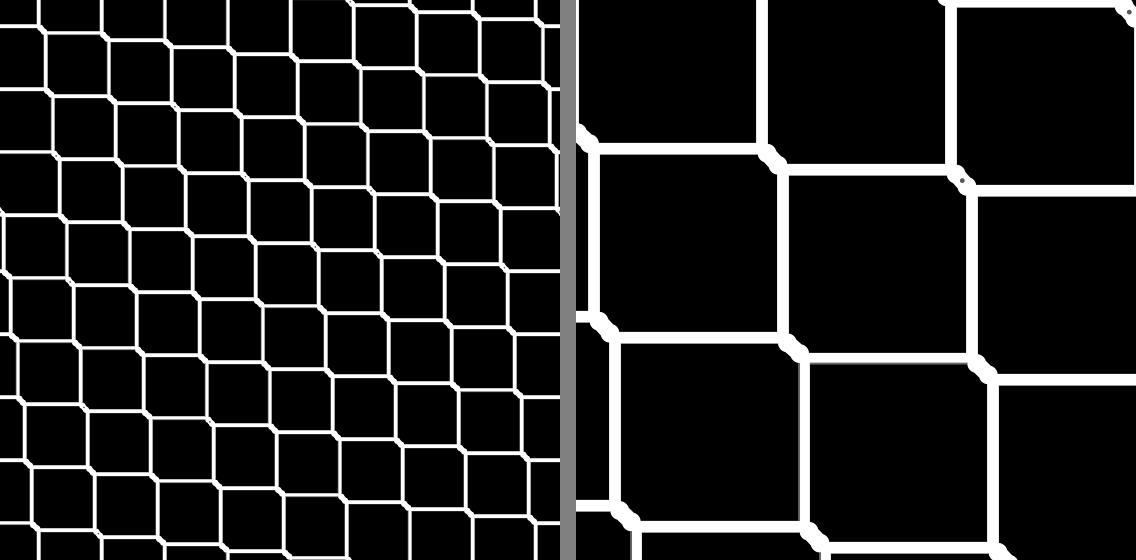
Left: the whole. Right: its middle third, enlarged.
Give the GLSL for this pattern, as a Shadertoy shader.

```glsl
// Knotted white net on black: a skewed lattice of square meshes.
// Each lattice node owns one diagonal knot, one strand to the right and one
// strand downward; a hash thins some strands and opens some knots.

#define REPEATS 9.0                  // meshes across and down
#define ORIGIN vec2(0.0753, 0.0531)  // first knot, measured from upper left
#define STRAND 0.0035                // half width of a strand
#define KNOT 0.0056                  // radius of a knot lobe
#define LOBE 0.0034                  // lobe offset along each axis
#define WORN 0.22                    // share of thinned strands
#define WEAR 0.0011                  // width lost by a thinned strand
#define OPEN 0.14                    // share of knots with a small eye
#define EYE 0.0014                   // radius of the eye

float hash(vec2 p) {
    vec3 q = fract(p.xyx * vec3(0.1031, 0.1030, 0.0973));
    q += dot(q, q.yzx + 33.33);
    return fract((q.x + q.y) * q.z);
}

// Soft coverage of a signed distance, about one pixel wide
float cover(float d) {
    float w = 0.6 / iResolution.y;
    return 1.0 - smoothstep(-w, w, d);
}

float sdSegment(vec2 p, vec2 a, vec2 b) {
    vec2 ab = b - a;
    return length(p - a - ab * clamp(dot(p - a, ab) / dot(ab, ab), 0.0, 1.0));
}

// Strand along +x from the origin; worn ones leave a dim fringe on one side
float strand(vec2 p, float len, float seed) {
    float worn = step(seed, WORN) * WEAR;
    float full = sdSegment(p, vec2(0.0), vec2(len, 0.0)) - STRAND;
    float thin = max(full, p.y - STRAND + worn);
    return max(cover(thin), 0.4 * cover(full));
}

// Two lobes joined by a short thick link
float knot(vec2 p, float seed) {
    vec2 lobe = vec2(LOBE) + 0.0005 * vec2(seed - 0.5, 0.5 - seed);
    float lobes = min(length(p - lobe), length(p + lobe)) - KNOT;
    float link = sdSegment(p, -lobe, lobe) - 0.88 * KNOT;
    return cover(min(lobes, link));
}

void mainImage(out vec4 fragColor, in vec2 fragCoord) {
    vec2 p = fragCoord / iResolution.y;
    p = vec2(p.x, 1.0 - p.y) - ORIGIN;

    // Lattice steps are (n, 1) and (1, n) over n*n - 1, so the canvas tiles
    float scale = REPEATS * REPEATS - 1.0;
    vec2 home = round(REPEATS * p - p.yx);
    vec2 corner = vec2(0.5 / scale);
    float side = (REPEATS - 1.0) / scale;

    float ink = 0.0;
    float eye = 0.0;
    for (int j = -1; j <= 1; j++) {
        for (int i = -1; i <= 1; i++) {
            vec2 id = home + vec2(i, j);
            vec2 d = p - (REPEATS * id + id.yx) / scale;
            vec2 key = id + 20.0;
            float seed = hash(key);

            // Strands leave from the lower right end of the knot
            vec2 s = d - corner;
            ink = max(ink, strand(s, side, hash(key + 37.0)));
            ink = max(ink, strand(s.yx * vec2(1.0, -1.0), side, hash(key + 71.0)));
            ink = max(ink, knot(d, seed));

            vec2 shift = 0.0012 * vec2(hash(key + 13.0), hash(key + 53.0)) - 0.0006;
            eye = max(eye, step(seed, OPEN) * cover(length(d - shift) - EYE));
        }
    }

    fragColor = vec4(vec3(ink * (1.0 - 0.65 * eye)), 1.0);
}
```
